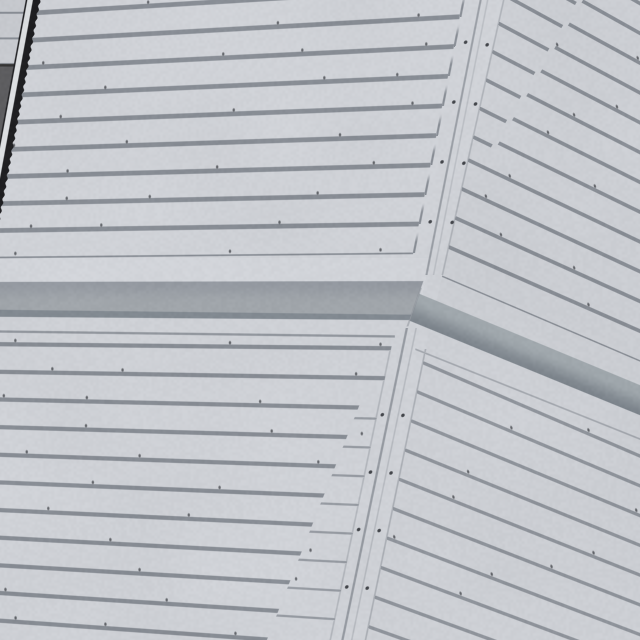
A WebGL 1 fragment shader for this texture:

```glsl
precision highp float;
uniform vec2 u_resolution;

float hash(vec2 p) {
  return fract(sin(dot(p, vec2(41.3, 289.1))) * 9371.7);
}

float noise(vec2 p) {
  vec2 i = floor(p), f = fract(p);
  f = f * f * (3.0 - 2.0 * f);
  return mix(mix(hash(i), hash(i + vec2(1, 0)), f.x),
             mix(hash(i + vec2(0, 1)), hash(i + vec2(1, 1)), f.x), f.y);
}

// Soft step across an edge at d = 0
float edge(float d) { return smoothstep(-0.0013, 0.0013, d); }

float stroke(float d, float halfWidth) { return edge(halfWidth - abs(d)); }

// Signed distance to the nearest whole number of n, scaled to canvas units
float repeatDist(float n, float pitch) { return (fract(n + 0.5) - 0.5) * pitch; }

// One tiny mark per cell, sitting just above a seam
float specks(float n, float pitch, float x) {
  float row = floor(n + 0.5);
  float cell = floor(x / 0.24 + row * 0.37);
  float cx = (cell + 0.1 + 0.8 * hash(vec2(cell, row)) - row * 0.37) * 0.24;
  vec2 d = vec2(x - cx, repeatDist(n, pitch) + 0.006);
  return edge(0.0018 - length(d * vec2(1.0, 0.7)));
}

float screws(float along, float across, float y, float start, float pitch) {
  return edge(0.0027 - length(vec2(across - along, repeatDist((y - start) / pitch, pitch))));
}

void main() {
  vec2 p = gl_FragCoord.xy / u_resolution;
  p.y = 1.0 - p.y;
  float x = p.x, y = p.y;
  vec3 paint = vec3(0.81, 0.82, 0.84);
  vec3 seamColor = vec3(0.53, 0.55, 0.58);
  vec3 col = paint;
  float seam = 0.0, mark = 0.0;

  float bandTopL = 0.4405 - 0.002 * x;
  float bandTopR = 0.460 + 0.414 * (x - 0.6576);
  float bandLowL = 0.495 + 0.008 * x;
  float bandLowR = 0.504 + 0.41 * (x - 0.647);
  float cornerX = 0.657 - 0.35 * (y - 0.452);
  bool onRight = x > cornerX;
  bool upper = y < (onRight ? 0.5 * (bandTopR + bandLowR) : 0.47);

  if (upper) {
    float d = x - (0.751 - 0.197 * y);
    float trimR = 0.036 - 0.026 * y;
    if (d < 0.0) {
      // Upper left cladding
      float pitch = 0.0421 + 0.0056 * x;
      float n = (y - 0.4023 + 0.010 * x) / pitch;
      float thin = step(-0.5, n);
      float inside = edge(-0.0275 - d) * step(n, 0.5);
      seam = stroke(repeatDist(n, pitch), mix(0.0037, 0.0013, thin)) * inside;
      mark = specks(n, pitch, x) * inside;
      seam = max(seam, stroke(d + 0.0265, 0.0017) * step(y, 0.397) * smoothstep(0.25, 0.65, fract(n)));
      col += 0.012 * step(0.403, y);
    } else {
      // Upper right cladding with a stepped lap joint
      float pitch = 0.0501 - 0.012 * (x - 0.703);
      float n = (y - 0.3867 - 0.44 * (x - 0.703)) / pitch;
      float lap = x - (0.907 - 0.59 * y);
      n -= 0.2 * step(lap, 0.0) * step(y, 0.245);
      float inside = edge(d - trimR) * step(n, 1.4);
      float gap = 1.0 - stroke(lap, 0.004) * step(y, 0.24);
      seam = stroke(repeatDist(n, pitch), mix(0.0032, 0.0012, step(0.5, n))) * inside * gap;
      mark = specks(n, pitch, x) * inside * step(n, 0.5);
      col -= 0.012 * edge(d - trimR);
    }
    // Upper corner trim
    float trim = step(y, 0.43);
    seam = max(seam, trim * 0.75 * stroke(d, 0.0016));
    seam = max(seam, trim * 0.3 * stroke(d - 0.011, 0.0012));
    seam = max(seam, trim * 0.45 * stroke(d - trimR, 0.0013));
    mark = max(mark, 1.3 * trim * step(y, 0.37) * max(screws(-0.0105, d, y, 0.066, 0.0935),
                                             screws(0.024, d, y, 0.07, 0.0925)));
  } else {
    float d = x - (0.634 - 0.2065 * (y - 0.521));
    if (d < 0.0) {
      // Lower left cladding with staggered sheet ends
      float pitch = 0.0432 + 0.006 * x;
      float n = (y - 0.5378 - 0.0105 * x) / pitch;
      float sheetEnd = n < 1.5 ? 0.618 : 0.56 - 0.394 * (y - 0.637);
      float shift = step(1.5, n) * (0.36 - 0.65 * (y - 0.65));
      float inside = edge(-0.018 - d) * step(-0.4, n);
      float longSeam = stroke(repeatDist(n, pitch), 0.0033) * edge(sheetEnd - x);
      float shortSeam = stroke(repeatDist(n - shift, pitch), 0.0018) * edge(x - sheetEnd);
      seam = max(longSeam, 0.8 * shortSeam) * inside;
      seam = max(seam, 0.85 * stroke(y - 0.518 - 0.0125 * x, 0.0018) * edge(0.617 - x));
      mark = specks(n, pitch, x) * inside;
    } else {
      // Lower right cladding
      float pitch = 0.0495 - 0.008 * (x - 0.625);
      float n = (y - 0.5664 - 0.43 * (x - 0.66)) / pitch;
      float inside = edge(d - 0.036) * step(-0.4, n);
      seam = stroke(repeatDist(n, pitch), 0.0028) * inside * 0.9;
      seam = max(seam, 0.6 * stroke(y - 0.546 - 0.40 * (x - 0.65), 0.0014) * edge(d - 0.02));
      mark = specks(n, pitch, x) * inside;
      col -= 0.008 * edge(d - 0.036);
    }
    // Lower corner trim
    float trim = step(0.512, y);
    seam = max(seam, trim * 0.8 * stroke(d, 0.0018));
    seam = max(seam, trim * 0.35 * stroke(d - 0.0145, 0.0012));
    seam = max(seam, trim * 0.5 * stroke(d - 0.036, 0.0013) * step(0.545, y));
    seam = max(seam, trim * 0.4 * stroke(d + 0.019, 0.0013) * step(0.54, y));
    mark = max(mark, 1.3 * step(0.62, y) * max(screws(-0.0104, d, y, 0.648, 0.0897),
                                             screws(0.022, d, y, 0.649, 0.09)));
  }
  col = mix(col, seamColor, seam);
  col = mix(col, vec3(0.25, 0.26, 0.28), min(mark * 0.75, 1.0));

  // Recessed flashing: left run, then the sloping right run
  float leftRun = edge(y - bandTopL) * edge(bandLowL - y) * edge(cornerX - x);
  vec3 leftShade = mix(vec3(0.58, 0.60, 0.63), vec3(0.63, 0.65, 0.67), smoothstep(0.44, 0.475, y));
  leftShade = mix(leftShade, vec3(0.51, 0.54, 0.57), edge(y - 0.484 - 0.012 * x));
  col = mix(col, leftShade, leftRun);
  float rightRun = edge(y - bandTopR) * edge(bandLowR - y) * edge(x - cornerX);
  float depth = (y - bandTopR) / (bandLowR - bandTopR);
  vec3 rightShade = mix(vec3(0.63, 0.66, 0.68), vec3(0.49, 0.52, 0.55), smoothstep(0.2, 1.0, depth));
  col = mix(col, rightShade, rightRun);
  col = mix(col, seamColor, 0.5 * stroke(x - cornerX, 0.0015) * edge(y - 0.45) * edge(0.51 - y));

  // Window jamb in the upper left corner
  float jamb = x - (0.0625 - 0.185 * y);
  float teeth = 0.0012 * sin(y * 500.0);
  vec3 beyond = mix(paint - 0.03, seamColor, stroke(repeatDist((y - 0.02) / 0.04, 0.04), 0.0015));
  beyond = mix(beyond, vec3(0.36, 0.36, 0.37), edge(y - 0.102));
  beyond = mix(beyond, vec3(0.2), stroke(y - 0.102, 0.002));
  vec3 opening = mix(beyond, vec3(0.86, 0.87, 0.88), edge(jamb + 0.021));
  opening = mix(opening, vec3(0.12, 0.12, 0.13), max(edge(jamb + 0.011), stroke(jamb + 0.021, 0.0012)));
  col = mix(col, opening, edge(teeth - jamb) * step(y, 0.35));

  // Weathered grain
  col += 0.02 * (noise(p * 230.0) - 0.5) + 0.016 * (noise(p * 9.0) - 0.5);
  gl_FragColor = vec4(col, 1.0);
}
```
